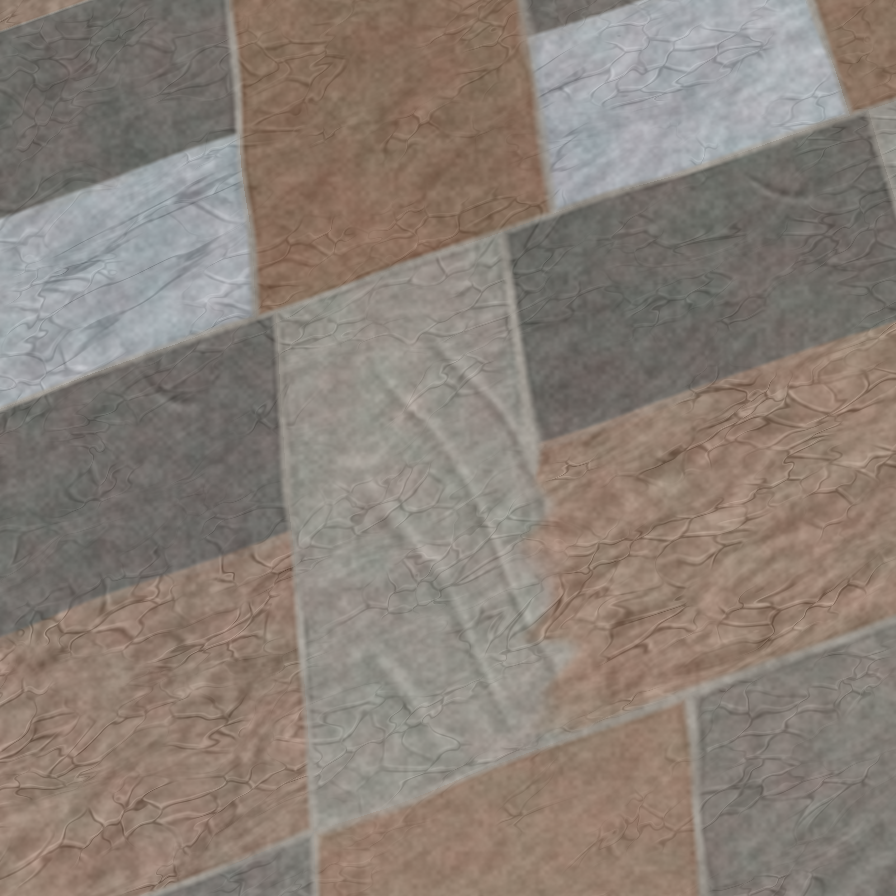
A Shadertoy shader for this texture:

```glsl
// Weathered stone paving seen at a slant: tall blocks alternate with stacks of two slabs.
// A skewed lattice, with rows growing towards the viewer, gives each stone its place;
// noise adds relief, crackle, folds, chips and thin worn joints.

#define PERIOD 0.65       // width of one block plus one stack
#define ORIGIN 0.27       // left edge of the first tall block
#define SLOPE 0.34        // tilt of the rows
#define GROWTH 0.358      // log of the height ratio of successive rows
#define ROW_SHIFT 0.952   // depth offset of the rows
#define JOINT 0.0065      // half width of a joint
#define EDGE 0.003        // softness of stone edges
#define RELIEF 0.30       // strength of the embossed surface
#define CRACKS 0.085      // darkness of the crackle
#define GRAIN 0.055       // strength of the fine grain

const vec3 TAN = vec3(0.58, 0.495, 0.435);
const vec3 BROWN = vec3(0.54, 0.445, 0.38);
const vec3 DARK = vec3(0.435, 0.42, 0.4);
const vec3 GREY = vec3(0.5, 0.48, 0.46);
const vec3 LIGHT = vec3(0.585, 0.57, 0.545);
const vec3 PALE = vec3(0.65, 0.665, 0.68);
const vec3 MORTAR = vec3(0.62, 0.6, 0.57);

// Stones of the three kinds of row: tall block, upper slab, lower slab
const vec3 BLOCK[3] = vec3[3](BROWN, LIGHT, TAN);
const vec3 UPPER[3] = vec3[3](DARK, DARK, GREY);
const vec3 LOWER[3] = vec3[3](PALE, TAN, TAN);
const vec3 ROUGHNESS[3] = vec3[3](vec3(0.5, 0.4, 0.7), vec3(0.6, 0.4, 1.1), vec3(0.4, 0.6, 1.0));

float hash(vec2 p) {
    return fract(sin(dot(p, vec2(127.1, 311.7))) * 43758.5453);
}

float noise(vec2 p) {
    vec2 i = floor(p), f = fract(p);
    f = f * f * (3.0 - 2.0 * f);
    return mix(mix(hash(i), hash(i + vec2(1, 0)), f.x),
               mix(hash(i + vec2(0, 1)), hash(i + vec2(1, 1)), f.x), f.y);
}

float fbm(vec2 p) {
    float sum = 0.0;
    for (float amp = 0.5; amp > 0.05; amp *= 0.5) {
        sum += amp * noise(p);
        p = p * 2.03 + 17.3;
    }
    return sum;
}

// Lines between the cells of scattered points
float crackle(vec2 p) {
    vec2 i = floor(p), near = vec2(9.0);
    for (int k = 0; k < 9; k++) {
        vec2 c = i + vec2(k % 3 - 1, k / 3 - 1);
        float d = distance(p, c + vec2(hash(c), hash(c + 51.7)));
        near = d < near.x ? vec2(d, near.x) : vec2(near.x, min(d, near.y));
    }
    return smoothstep(0.16, 0.0, near.y - near.x);
}

void mainImage(out vec4 fragColor, in vec2 fragCoord) {
    vec2 p = fragCoord / iResolution.xy;
    p.y = 1.0 - p.y;

    // Skewed lattice: u counts columns, v counts rows downwards
    float s = p.y + (SLOPE + 0.04 * p.y) * p.x + 0.007 * (noise(p * 9.0) - 0.5);
    float v = log((s + ROW_SHIFT) / 0.984) / GROWTH;
    int kind = int(mod(floor(v), 3.0));
    float lean = 0.06 * p.y + 0.3 * p.x * p.x * p.y * (1.0 - 0.55 * p.y);
    float u = (p.x - lean - ORIGIN) / PERIOD + 0.008 * (noise(p * 11.0 + 5.0) - 0.5);
    u += kind == 0 ? 0.02 : -0.012;
    vec2 id = floor(vec2(u, v)), f = fract(vec2(u, v));

    // Distances to the edges inside the cell
    float blockWidth = vec3(0.5, 0.38, 0.56)[kind];
    float rowHeight = (s + ROW_SHIFT) * GROWTH / 1.06;
    float side = (f.x - blockWidth) * PERIOD;
    float split = (f.y - vec3(0.54, 0.465, 0.6)[kind]) * rowHeight;
    float inLower = smoothstep(-EDGE, EDGE, split);
    float merging = kind == 1 ? smoothstep(0.02, 0.08, split) : 0.0;
    side += merging * 0.05 * (noise(vec2(p.x * 12.0, s * 28.0)) - 0.5);
    float softness = EDGE + 0.012 * merging;
    float inStack = smoothstep(-softness, softness, side);

    // Stone colour with variation between and within stones
    vec3 color = mix(BLOCK[kind], mix(UPPER[kind], LOWER[kind], inLower), inStack);
    vec3 rough = ROUGHNESS[kind];
    float roughness = mix(rough.x, mix(rough.y, rough.z, inLower), inStack);
    color += (mix(hash(id), hash(id + 7.0), inStack) - 0.5) * vec3(0.01, 0.015, 0.025);
    color += (fbm(p * 5.0 + 3.0) - 0.47) * vec3(0.08, 0.065, 0.05);
    color += (fbm(p * 24.0) - 0.47) * vec3(0.06, -0.01, 0.0);

    // Embossed relief and broken crackle along the rows
    vec2 q = vec2(p.x, s) * vec2(20.0, 34.0);
    q += 1.2 * vec2(noise(q * 0.6), noise(q * 0.6 + 9.0));
    color += RELIEF * roughness * (fbm(q + vec2(0.18, 0.25)) - fbm(q));
    float broken = smoothstep(0.35, 0.75, noise(q * 0.8 + 31.0));
    vec2 cells = q * 1.3 + 0.5 * noise(q * 3.0);
    color -= CRACKS * (0.25 + roughness) * broken * (crackle(cells) - 0.6 * crackle(cells + vec2(0.0, 0.2)));

    // Slanted strokes on pale slabs, gouges where a slab merges with its block
    float strokes = fbm(vec2(p.x * 4.0, (p.y + 0.52 * p.x) * 22.0));
    float pale = kind == 0 ? inStack * inLower : 0.0;
    float gouged = inStack * merging * exp(-side / 0.06);
    color += (0.16 * pale + 0.3 * gouged) * (strokes - 0.47);
    color -= 0.1 * pale * smoothstep(0.025, 0.0, abs(strokes - 0.4)) * smoothstep(0.4, 0.7, noise(p * 10.0));

    if (kind == 1) {
        // Slanted folds across the light block
        float t = (f.x / blockWidth - 0.95 * f.y + 0.18) / 0.3 + 0.6 * noise(p * 8.0);
        float c = (fract(t) - 0.5) / 0.1;
        float fold = c * exp(-c * c) * smoothstep(0.08, 0.25, f.y) * smoothstep(1.0, 0.85, f.y);
        color += 0.13 * fold * (1.0 - inStack) * smoothstep(0.1, 0.6, noise(p * 6.0 + 2.0));
        // Curved chip in the dark slab, lit below and shaded above
        vec2 chip = f * vec2(PERIOD, 0.52) - vec2(0.535, 0.06);
        float bend = chip.y - 0.8 * chip.x + 14.0 * chip.x * chip.x - 0.004;
        float curl = bend / 0.007;
        color += 0.15 * curl * exp(-curl * curl) * smoothstep(0.04, 0.015, abs(chip.x));
    }

    // Thin joints, uneven in width and wear, with a faint shadow
    float notch = 1.0 + 0.9 * exp(-pow(split / 0.03, 2.0));
    float columnGap = min(min(f.x, 1.0 - f.x) * PERIOD, abs(side) / notch + 0.02 * merging);
    float rowGap = min(f.y, 1.0 - f.y) * rowHeight / (0.4 + 0.4 * v);
    float gap = min(columnGap, rowGap) / JOINT / (0.65 + 0.7 * noise(p * 13.0 + 8.0));
    float ledge = inStack * smoothstep(0.009, 0.002, abs(split - 0.004));
    color = mix(color, MORTAR, 0.35 * ledge * noise(p * 16.0));
    color -= 0.05 * smoothstep(1.9, 1.0, gap) * noise(p * 18.0 + 3.0);
    float wear = 0.55 + 0.45 * noise(p * 22.0);
    color = mix(color, MORTAR + 0.1 * (noise(p * 14.0) - 0.5), smoothstep(1.2, 0.1, gap) * wear);

    // Fine grain
    color += GRAIN * (noise(p * 190.0) - 0.5) + 0.09 * (fbm(p * 70.0) - 0.47);
    fragColor = vec4(clamp(color, 0.0, 1.0), 1.0);
}
```
